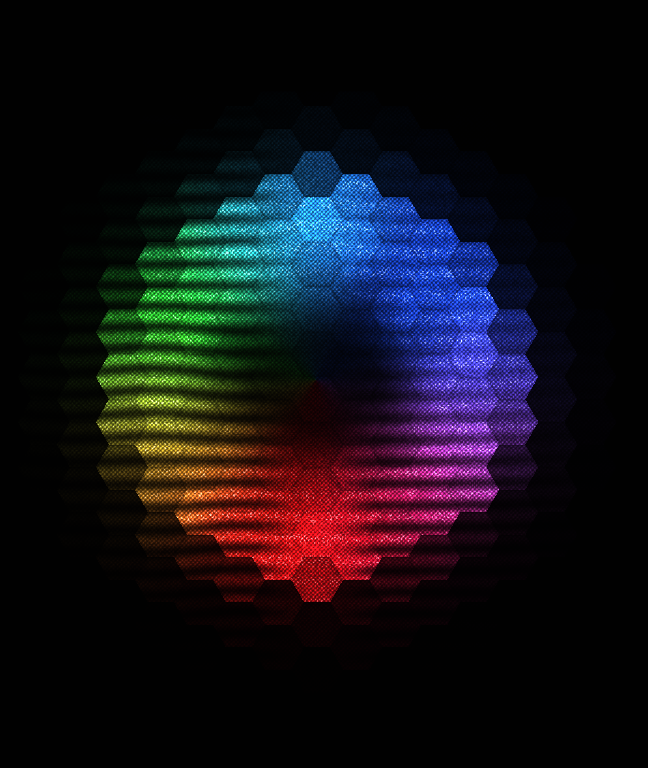
This background is drawn by a WebGL 1 fragment shader. Its source:

```glsl
precision highp float;
// Glowing rainbow ring seen through hexagonal cells, soft bands and a fine weave.
uniform vec2 u_resolution;

// Lengths are fractions of the canvas height, measured from its centre.
const vec2 RING_CENTER = vec2(-0.0104, 0.005);
const float RING_RADIUS = 0.200;
const float HOLE_RADIUS = 0.035;
const float RIM_RADIUS = 0.263;
const float RIM_SOFTNESS = 0.011;
const float HALO_RADIUS = 0.40;
const float HALO_LEVEL = 0.085;
const float TOP_CUT = 0.383;
const vec2 HEX_ORIGIN = vec2(-0.009, -0.255);
const float HEX_SIDE = 0.0339;
const float BAND_PERIOD = 0.0285;
const float WEAVE_PERIOD = 0.0056;
const float HUE_SHARPNESS = 14.0;
const float EXPOSURE = 1.3;
const vec3 BACKDROP = vec3(0.002, 0.002, 0.004);

const vec3 VIOLET = vec3(0.30, 0.26, 0.92);
const vec3 BLUE = vec3(0.10, 0.27, 0.88);
const vec3 SKY = vec3(0.13, 0.50, 0.90);
const vec3 CYAN = vec3(0.14, 0.66, 0.78);
const vec3 GREEN = vec3(0.14, 0.78, 0.17);
const vec3 YELLOW = vec3(0.72, 0.72, 0.18);
const vec3 ORANGE = vec3(0.80, 0.47, 0.12);
const vec3 RED = vec3(0.88, 0.06, 0.08);
const vec3 CRIMSON = vec3(0.74, 0.08, 0.34);
const vec3 MAGENTA = vec3(0.74, 0.24, 0.80);

float hash(vec2 p) {
  vec3 h = fract(vec3(p.xyx) * 0.1031);
  h += dot(h, h.yzx + 33.33);
  return fract((h.x + h.y) * h.z);
}

float noise(vec2 p) {
  vec2 i = floor(p);
  vec2 f = fract(p);
  f = f * f * (3.0 - 2.0 * f);
  float low = mix(hash(i), hash(i + vec2(1.0, 0.0)), f.x);
  float high = mix(hash(i + vec2(0.0, 1.0)), hash(i + 1.0), f.x);
  return mix(low, high, f.y);
}

// Offset from the centre of the nearest flat-topped hexagon.
vec2 hexOffset(vec2 p) {
  vec2 pitch = HEX_SIDE * vec2(3.0, 1.7320508);
  vec2 a = mod(p + 0.5 * pitch, pitch) - 0.5 * pitch;
  vec2 b = mod(p, pitch) - 0.5 * pitch;
  return dot(a, a) < dot(b, b) ? a : b;
}

// Distance to the nearest hexagon side, positive inside.
float hexInset(vec2 p) {
  p = abs(p);
  return 0.8660254 * HEX_SIDE - max(p.y, dot(p, vec2(0.8660254, 0.5)));
}

// A colour weighted by how close its direction is to the angle.
vec4 hueStop(float angle, float degreesAt, vec3 color) {
  float w = exp(HUE_SHARPNESS * (cos(angle - radians(degreesAt)) - 1.0));
  return vec4(color * w, w);
}

vec3 ringColor(float a) {
  vec4 sum = hueStop(a, 0.0, VIOLET) + hueStop(a, 28.0, BLUE);
  sum += hueStop(a, 56.0, BLUE) + hueStop(a, 86.0, SKY);
  sum += hueStop(a, 120.0, CYAN) + hueStop(a, 146.0, GREEN);
  sum += hueStop(a, 167.0, GREEN) + hueStop(a, 191.0, YELLOW);
  sum += hueStop(a, 216.0, ORANGE) + hueStop(a, 246.0, RED);
  sum += hueStop(a, 278.0, RED) + hueStop(a, 306.0, CRIMSON);
  sum += hueStop(a, 334.0, MAGENTA);
  return sum.rgb / sum.a;
}

void main() {
  vec2 p = (gl_FragCoord.xy - 0.5 * u_resolution) / u_resolution.y;
  vec2 q = p - RING_CENTER;

  // Hexagonal cells step the outer falloff.
  vec2 local = hexOffset(p - HEX_ORIGIN);
  vec2 cell = p - local;
  float cellRadius = length(cell - RING_CENTER);
  float rim = 1.0 / (1.0 + exp((cellRadius - RIM_RADIUS) / RIM_SOFTNESS));
  float halo = HALO_LEVEL * smoothstep(HALO_RADIUS, RIM_RADIUS, cellRadius);
  float tone = 0.8 + 0.35 * hash(floor(cell / HEX_SIDE * 4.0 + 0.5) + 60.0);
  float seam = mix(0.8, 1.0, smoothstep(0.0, 0.003, hexInset(local)));

  // Smooth inner glow around the dark hole.
  float cloud = noise(p * 16.0 + 30.0);
  float radius = length(q) + 0.025 * (cloud - 0.5);
  float glow = pow(smoothstep(HOLE_RADIUS, RING_RADIUS, radius), 1.5);
  float light = (glow * rim + halo) * tone * seam;
  light *= 1.0 - smoothstep(TOP_CUT - 0.004, TOP_CUT, p.y);

  // Horizontal bands, weak at upper right and along the vertical axis.
  float bend = 0.5 * noise(vec2(p.x * 9.0 + 20.0, p.y * 5.0 + 20.0));
  float band = 0.5 + 0.5 * sin(6.2831853 * (p.y / BAND_PERIOD + bend));
  float calm = smoothstep(-0.06, 0.12, dot(q, vec2(0.45, 0.9)));
  calm *= smoothstep(-0.16, 0.02, q.x);
  float depth = mix(0.78, 0.25, calm) * smoothstep(0.0, 0.09, abs(q.x));
  light *= 1.0 - depth * (1.0 - band);

  // Diagonal weave with scattered bright threads.
  vec2 thread = vec2(p.x + p.y, p.x - p.y) / WEAVE_PERIOD;
  vec2 wave = 0.5 + 0.5 * cos(6.2831853 * thread);
  float weave = 0.42 + 0.5 * wave.x * (0.5 + 0.5 * wave.y) + 0.35 * wave.y;
  float grain = hash(floor(thread * 2.0) + 400.0);
  light *= weave * (0.75 + 0.5 * grain);
  float sparkle = smoothstep(0.72, 1.0, grain) * band * smoothstep(0.3, 0.9, light);

  vec3 color = ringColor(atan(q.y, q.x) + 0.12 * (cloud - 0.5));
  color = mix(color, vec3(0.85), 0.4 * sparkle);
  gl_FragColor = vec4(BACKDROP + EXPOSURE * light * color, 1.0);
}
```
